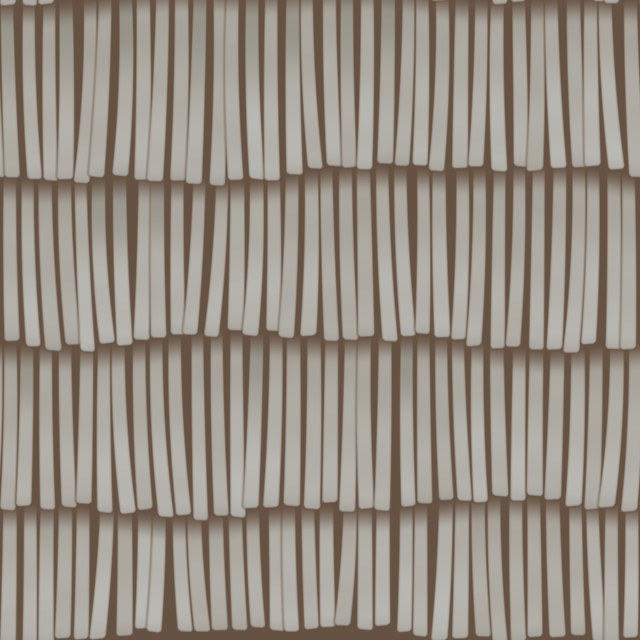
Give the GLSL for this pattern, as a Shadertoy shader.

```glsl
// Four overlapping rows of pale, hanging fringe strands on a brown ground.
// Each strand is a rounded, bent bar; rows are painted from the bottom up,
// each fading into the shade under the uneven hem of the row above it.

const float TAU = 6.2831853;
const float STRANDS = 34.0;
const vec3 GROUND = vec3(0.40, 0.32, 0.26);

// Four random values for one strand; strands wrap across the canvas.
vec4 strandHash(float index, int row) {
    vec2 cell = vec2(mod(index, STRANDS), float(row % 4));
    float n = dot(cell, vec2(12.99, 78.23)) + 3.7;
    return fract(sin(n + vec4(0.0, 17.3, 41.9, 73.1)) * 4375.85);
}

// Mean height of the strand tips of a row, wavering along x.
float hemHeight(int row, float x) {
    int r = row % 4;
    float base = float[4](0.008, 0.208, 0.466, 0.728)[r];
    float phase = float[4](0.95, 0.30, 0.95, 0.22)[r];
    float wave = 0.011 * cos(TAU * (x - phase))
               + 0.005 * sin(TAU * (3.0 * x + 0.37 * float(r)));
    return base + float(row / 4) - wave;
}

// Bar with a rounded lower end at the origin, open upward.
float barDistance(vec2 p, float halfWidth) {
    const float radius = 0.006;
    vec2 q = vec2(abs(p.x) - halfWidth, -p.y) + radius;
    return length(max(q, 0.0)) + min(max(q.x, q.y), 0.0) - radius;
}

void paintStrand(inout vec3 color, vec2 uv, float index, int row, float soft) {
    vec4 rnd = strandHash(index, row);
    vec4 rnd2 = strandHash(index + 0.41, row);
    float root = (index + 0.5 + 0.3 * (rnd.x - 0.5)) / STRANDS;
    float tip = hemHeight(row, root) + 0.014 * (rnd.y - 0.5);
    float rise = uv.y - tip;
    float t = clamp(rise / 0.25, 0.0, 1.2);

    // Neighbours share a sway; each strand adds its own lean and bend.
    float sway = 0.010 * sin(TAU * (2.0 * root + 0.29 * float(row % 4)));
    float lean = sway + 0.017 * (rnd.z - 0.5);
    float bend = 0.012 * (rnd2.x - 0.5);
    float center = root - lean * ((1.0 - t) * (1.0 - t) - 0.35)
                 + bend * t * (1.0 - t);
    float halfWidth = mix(0.0121, 0.0099, t) * (0.94 + 0.14 * rnd.w);
    float dx = uv.x - center;
    float d = barDistance(vec2(dx, rise + 0.25 * (rnd2.y - 0.5) * dx), halfWidth);

    // Soft contact shade around the strand.
    color = mix(color, GROUND, 0.5 * (1.0 - smoothstep(0.0, 0.005, d)));

    // Pale body, warmer and duller toward the root, the edges and the tip.
    vec3 body = mix(vec3(0.685, 0.67, 0.64), vec3(0.725, 0.718, 0.697), rnd2.z);
    body = mix(body, vec3(0.64, 0.62, 0.58), 0.65 * smoothstep(0.25, 1.0, t));
    float stain = step(0.85, rnd2.w) * smoothstep(0.5, 0.9, t);
    body = mix(body, vec3(0.56, 0.55, 0.51), 0.65 * stain);
    body = mix(body, vec3(0.60, 0.58, 0.53), 0.5 * smoothstep(-0.004, 0.0, d));
    body *= 0.95 + 0.05 * smoothstep(0.0, 0.022, rise);
    body += 0.012 * sin(rise * 55.0 + TAU * rnd.x) * vec3(0.6, 0.7, 0.8);
    color = mix(color, body, 1.0 - smoothstep(-soft, soft, d));
}

void mainImage(out vec4 fragColor, in vec2 fragCoord) {
    vec2 uv = fragCoord / iResolution.xy;
    float soft = max(0.0017, 0.8 / iResolution.y);
    float column = floor(uv.x * STRANDS);
    vec3 color = GROUND;

    for (int row = 0; row < 5; row++) {
        for (int k = -2; k <= 2; k++)
            paintStrand(color, uv, column + float(k), row, soft);

        // Shade cast by the hem of the row above.
        float below = hemHeight(row + 1, uv.x) - uv.y;
        float light = smoothstep(-0.008, 0.042, below);
        color = mix(GROUND, color, light);
    }
    fragColor = vec4(color, 1.0);
}
```
